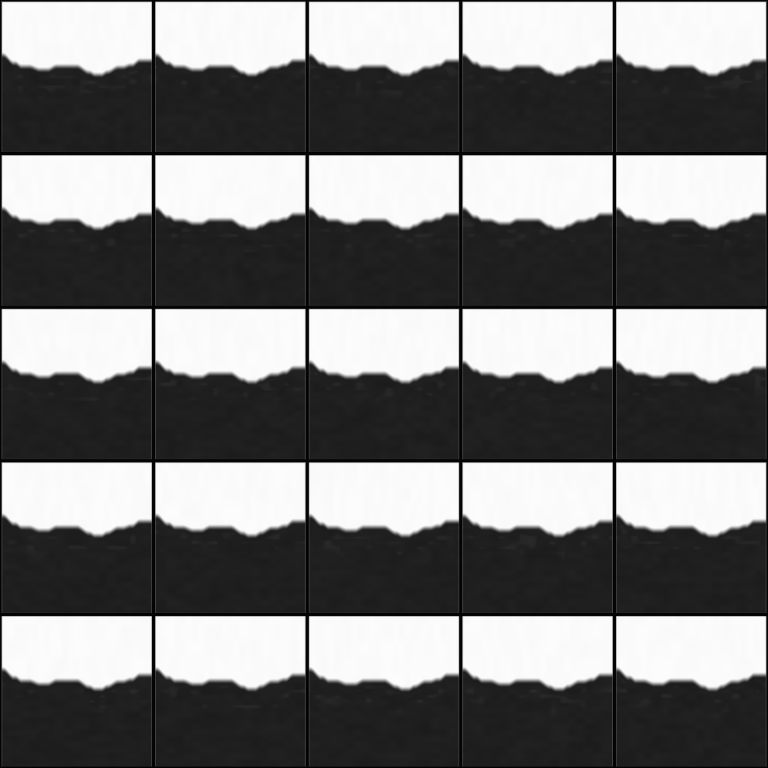
Reproduce this pattern procedurally as a Shadertoy shader.

```glsl
// Five by five grid of tiles: white above a ragged, soft-edged charcoal layer, split by thin black lines.

float hash(vec2 p) {
    uvec2 q = uvec2(p) * uvec2(1597u, 3812u) + 77u;
    uint n = (q.x ^ (q.y << 7)) * 747796405u;
    n = (n ^ (n >> 15)) * 277803737u;
    return float((n ^ (n >> 13)) & 65535u) / 65535.0;
}

// Value noise over the canvas that wraps after a whole number of lattice steps
float wrapNoise(vec2 uv, vec2 period) {
    vec2 p = uv * period;
    vec2 i = floor(p), f = fract(p);
    f = f * f * (3.0 - 2.0 * f);
    vec2 a = mod(i, period), b = mod(i + 1.0, period);
    return mix(mix(hash(a), hash(vec2(b.x, a.y)), f.x),
               mix(hash(vec2(a.x, b.y)), hash(b), f.x), f.y);
}

// Height of the ragged edge, built from soft steps down and up
float edgeHeight(float x) {
    float h = 0.642;
    h -= 0.053 * smoothstep(0.02, 0.09, x) + 0.022 * smoothstep(0.10, 0.14, x);
    h -= 0.021 * smoothstep(0.19, 0.26, x);
    h += 0.023 * smoothstep(0.31, 0.37, x);
    h -= 0.040 * smoothstep(0.50, 0.58, x) + 0.016 * smoothstep(0.58, 0.62, x);
    h += 0.018 * smoothstep(0.66, 0.70, x) + 0.031 * smoothstep(0.70, 0.77, x);
    h += 0.014 * smoothstep(0.80, 0.85, x) + 0.030 * smoothstep(0.86, 0.91, x);
    return h;
}

void mainImage(out vec4 fragColor, in vec2 fragCoord) {
    vec2 uv = fragCoord / iResolution.xy;
    vec2 tile = fract(uv * 5.0);
    vec2 pixel = 5.0 / iResolution.xy;

    // Faint mottling, different in every tile
    float grain = wrapNoise(uv, vec2(90.0, 130.0)) + 0.6 * wrapNoise(uv, vec2(40.0, 60.0)) - 0.8;
    float streak = wrapNoise(uv, vec2(130.0, 45.0)) - 0.5;

    // Charcoal with pale flecks just below the edge, white above
    float above = tile.y - edgeHeight(tile.x);
    float flecks = smoothstep(0.65, 0.95, wrapNoise(uv, vec2(75.0, 150.0)))
                 * smoothstep(-0.22, -0.10, above) * smoothstep(-0.02, -0.06, above);
    float dark = 0.12 + 0.018 * grain + 0.035 * flecks;
    float light = 0.983 + 0.014 * streak;
    float white = smoothstep(-0.022, 0.022, above);
    float shade = mix(dark, light, white);

    // Grey rims beside the lines, weaker along the charcoal base
    vec2 border = min(tile, 1.0 - tile);
    vec2 rim = 1.0 - smoothstep(vec2(0.010), 0.016 + 0.5 * pixel, border);
    shade = mix(shade, 0.40, 0.6 * rim.x);
    shade = mix(shade, 0.40, mix(0.12, 0.6, white) * rim.y);

    // Black dividing lines
    vec2 line = 1.0 - smoothstep(0.010 - 0.5 * pixel, 0.010 + 0.5 * pixel, border);
    shade = mix(shade, 0.015, max(line.x, line.y));

    fragColor = vec4(vec3(shade), 1.0);
}
```
